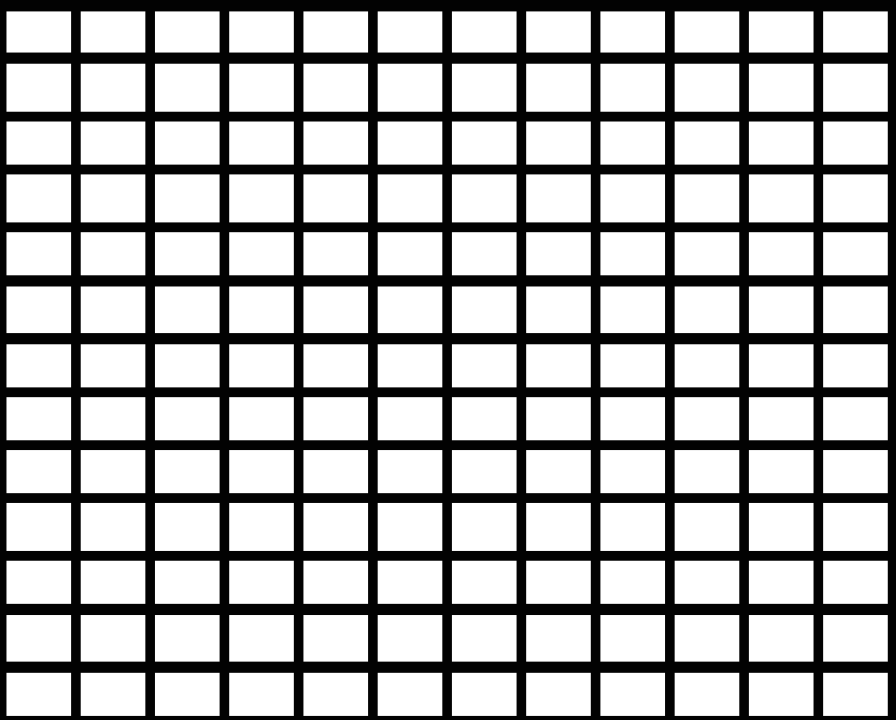
Give the GLSL for this pattern, as a WebGL 1 fragment shader.

```glsl
precision highp float;

uniform vec2 u_resolution;

// The canvas is divided into this many layout units
const vec2 SHEET = vec2(768.0, 618.0);
const float COLUMNS = 12.0;
const int ROWS = 13;
const vec3 INK = vec3(0.008);
const vec3 PAPER = vec3(1.0);

// Smooth coverage of an interval: 1 inside, 0 outside
float band(float x, float center, float halfWidth, float blur) {
  return clamp((halfWidth - abs(x - center)) / blur + 0.5, 0.0, 1.0);
}

// Evenly spaced columns
float columnMask(float x, float blur) {
  const float pitch = 63.636;
  const float firstCenter = 33.25;
  float column = clamp(floor((x - firstCenter) / pitch + 0.5), 0.0, COLUMNS - 1.0);
  return band(x, firstCenter + column * pitch, 27.7, blur);
}

// Even rows are taller, except for the eighth
float rowHeight(float row) {
  if (row < 1.5) return 35.3;
  bool isEven = mod(row, 2.0) < 0.5;
  bool isEighth = abs(row - 8.0) < 0.5;
  if (!isEven || isEighth) return 37.0;
  return mod(row, 6.0) < 0.5 ? 40.0 : 41.2;
}

// Bars thicken below the first row and around every sixth
float barHeight(float row) {
  float phase = mod(row, 6.0);
  bool isThick = row < 1.5 || phase < 0.5 || phase > 4.5;
  return isThick ? 9.6 : 8.4;
}

// Rows stacked downward from the top margin
float rowMask(float depth, float blur) {
  float top = 9.8;
  float mask = 0.0;
  for (int i = 1; i <= ROWS; i++) {
    float row = float(i);
    float halfHeight = 0.5 * rowHeight(row);
    mask = max(mask, band(depth, top + halfHeight, halfHeight, blur));
    top += 2.0 * halfHeight + barHeight(row);
  }
  return mask;
}

void main() {
  vec2 position = gl_FragCoord.xy / u_resolution * SHEET;
  vec2 blur = SHEET / u_resolution;
  float depth = SHEET.y - position.y;

  float opening = columnMask(position.x, blur.x) * rowMask(depth, blur.y);
  gl_FragColor = vec4(mix(INK, PAPER, opening), 1.0);
}
```
